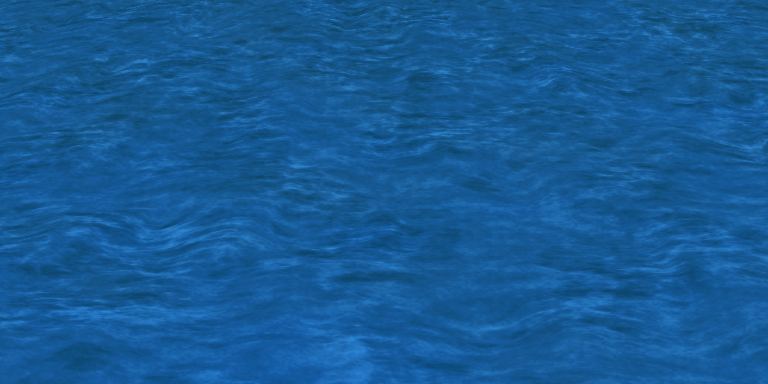
Give the GLSL for this texture, as a WebGL 2 fragment shader.

```glsl
#version 300 es
precision highp float;
// Open blue water seen at a low angle: short horizontal streaks of layered
// value noise, stretched sideways and shrinking with distance up the canvas.
// Faint swell, crisp chop and patchy bright crests set the tone of a blue ramp.
uniform vec2 u_resolution;
out vec4 fragColor;

float hash(vec2 p) {
  return fract(sin(dot(p, vec2(127.1, 311.7))) * 43758.5453);
}

float noise(vec2 p) {
  vec2 i = floor(p), f = fract(p);
  f = f * f * (3.0 - 2.0 * f);
  return mix(mix(hash(i), hash(i + vec2(1, 0)), f.x),
             mix(hash(i + vec2(0, 1)), hash(i + vec2(1, 1)), f.x), f.y);
}

float fbm(vec2 p) {
  float sum = 0.0, amp = 0.5;
  for (int i = 0; i < 4; i++) {
    sum += amp * noise(p);
    p = mat2(0.96, 0.28, -0.28, 0.96) * p * 2.03 + 17.3;
    amp *= 0.54;
  }
  return sum / 0.995;
}

// Thin bright lines where the noise crosses its middle value
float ridges(vec2 p) {
  float sum = 0.0, amp = 0.5;
  for (int i = 0; i < 3; i++) {
    float r = 1.0 - abs(2.0 * noise(p) - 1.0);
    sum += amp * r * r * r;
    p = mat2(0.95, -0.31, 0.31, 0.95) * p * 1.8 + 9.1;
    amp *= 0.7;
  }
  return sum;
}

void main() {
  vec2 uv = gl_FragCoord.xy / u_resolution.y;
  float centre = 0.5 * u_resolution.x / u_resolution.y;

  // Perspective: both axes get finer towards the top
  float nearness = 1.4 - uv.y;
  vec2 water = vec2((uv.x - centre) / nearness, -log(nearness)) + vec2(20.0, 5.0);

  // Tilt the streaks along low wave shapes
  water.y += 0.06 * (noise(water * vec2(5.0, 8.0)) - 0.5);
  water.y += 0.012 * (noise(water * vec2(15.0, 22.0)) - 0.5);

  float swell = fbm(water * vec2(5.0, 18.0));
  float chop = fbm(water * vec2(15.0, 58.0) + 41.0);
  float crest = ridges(water * vec2(12.0, 56.0) + 73.0);
  float patches = smoothstep(0.42, 0.68, fbm(water * vec2(4.0, 10.0) + 31.0));
  float grain = noise(uv * vec2(130.0, 190.0)) - 0.5;

  // Tone: troughs low, sunlit crests high
  float tone = 0.47 + 0.30 * (swell - 0.5);
  tone += (0.65 + 0.45 * patches) * (chop - 0.5);
  tone += (0.16 + 0.36 * patches) * (crest - 0.36);
  tone -= 0.22 * smoothstep(0.58, 0.70, fbm(water * vec2(7.0, 30.0) + 57.0));
  tone += 0.15 * grain + 0.08 * (0.5 - uv.y);

  // Blue ramp from trough to crest
  vec3 color = mix(vec3(0.05, 0.28, 0.44), vec3(0.086, 0.355, 0.602),
                   clamp(tone * 2.0, 0.0, 1.0));
  color = mix(color, vec3(0.17, 0.51, 0.80), clamp(tone * 2.0 - 1.0, 0.0, 1.0));

  // Slow drift between purer blue and greyer teal, greyer far away
  float drift = fbm(water * vec2(3.0, 8.0) + 83.0) - 0.5;
  color += vec3(-0.015, 0.005, 0.07) * drift;
  color += vec3(0.010, 0.002, -0.03) * (uv.y - 0.45);

  fragColor = vec4(color, 1.0);
}
```
